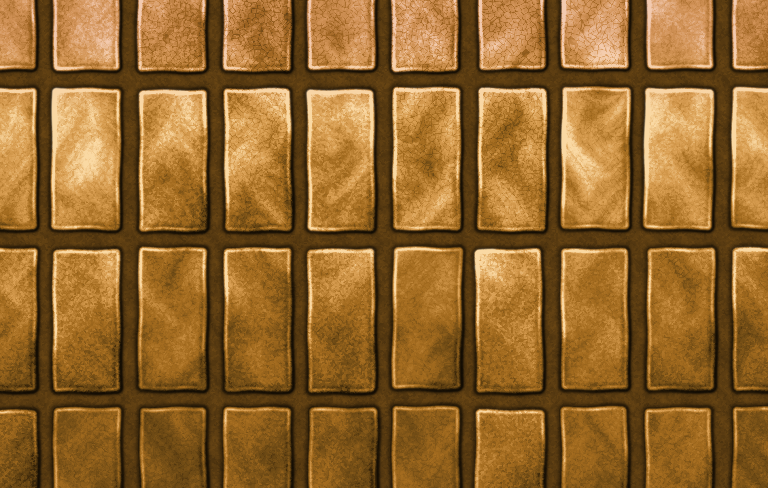
This texture is drawn by a WebGL 2 fragment shader. Its source:

```glsl
#version 300 es
precision highp float;
uniform vec2 u_resolution;
out vec4 outColor;

vec2 hash2(vec2 p) {
  vec3 a = fract(p.xyx * vec3(0.1031, 0.1030, 0.0973));
  a += dot(a, a.yzx + 33.33);
  return fract((a.xx + a.yz) * a.zy);
}

// Layered sines, each octave turned and bent by the one before
float waves(vec2 p) {
  float sum = 0.0, amp = 0.5;
  for (int i = 0; i < 5; i++) {
    p += 0.7 * sin(p.yx * 1.3 + float(i) * 1.9);
    sum += amp * sin(p.x) * cos(p.y * 0.9 + 0.6);
    p = mat2(1.45, 1.15, -1.15, 1.45) * p + 2.7;
    amp *= 0.58;
  }
  return sum;
}

// Cellular noise: x is the distance to a cell border, y a random cell value
vec2 cells(vec2 p) {
  vec2 base = floor(p);
  float near = 9.0, second = 9.0, value = 0.0;
  for (int j = -1; j <= 1; j++) {
    for (int i = -1; i <= 1; i++) {
      vec2 cell = base + vec2(i, j);
      vec2 h = hash2(cell + 71.0);
      float d = length(cell + h - p);
      if (d < near) {
        second = near;
        near = d;
        value = h.x;
      } else second = min(second, d);
    }
  }
  return vec2(second - near, value);
}

float roundedBox(vec2 p, vec2 halfSize, float radius) {
  vec2 e = abs(p) - halfSize + radius;
  return length(max(e, 0.0)) + min(max(e.x, e.y), 0.0) - radius;
}

float band(float x, float width) {
  return exp(-x * x / (width * width));
}

// Dark bronze through amber to pale gold
vec3 goldRamp(float t) {
  vec3 c = mix(vec3(0.20, 0.13, 0.03), vec3(0.43, 0.29, 0.08), smoothstep(0.0, 0.27, t));
  c = mix(c, vec3(0.64, 0.42, 0.12), smoothstep(0.22, 0.50, t));
  c = mix(c, vec3(0.85, 0.62, 0.32), smoothstep(0.45, 0.76, t));
  return mix(c, vec3(0.98, 0.85, 0.64), smoothstep(0.70, 1.0, t));
}

void main() {
  vec2 p = gl_FragCoord.xy / u_resolution.y;
  float pixel = 1.0 / u_resolution.y;

  // Tile grid, with each tile slightly shifted and turned
  vec2 pitch = vec2(0.1736, 0.328);
  vec2 grid = (p - vec2(0.0922, 0.182)) / pitch;
  vec2 id = floor(grid);
  vec2 rnd = hash2(id + 17.0), rnd2 = hash2(id + 53.0);
  vec2 q = (fract(grid) - 0.5) * pitch + (rnd - 0.5) * vec2(0.008, 0.007);
  float turn = (rnd2.x - 0.5) * 0.03;
  q += turn * vec2(-q.y, q.x);
  vec2 bent = q + 0.0011 * sin(q.yx * vec2(42.0, 65.0) + rnd * 40.0);
  float d = roundedBox(bent, vec2(0.0715, 0.148) + (rnd2 - 0.5) * 0.003, 0.011);

  // Reflections on the uneven glaze
  vec2 seed = rnd * 37.0 + id * 5.3;
  float cloud = waves(q * vec2(25.0, 21.0) + seed);
  float fine = waves(q * 120.0 + seed.yx);
  float glossy = band(p.y - 0.68, 0.24);
  float tone = 0.36 + 0.36 * smoothstep(0.0, 0.85, p.y) + (rnd.x - 0.5) * 0.16;
  tone += cloud * (0.16 + 0.22 * rnd2.y * glossy + 0.10 * glossy) + fine * 0.045;
  tone += q.y * (rnd.y - 0.2) * 0.9 - q.x * (rnd2.x - 0.5) * 1.2;

  // Crackle and speckle
  vec2 crack = cells(p * 85.0 + 0.3 * sin(p.yx * 90.0));
  float crackle = smoothstep(0.25, 0.75, rnd2.y) * smoothstep(0.25, 0.95, p.y);
  tone -= (1.0 - smoothstep(0.02, 0.16, crack.x)) * (0.05 + 0.13 * crackle);
  vec2 speck = cells(p * 230.0);
  tone += (speck.y - 0.5) * (0.07 + 0.10 * rnd.y);

  // Rolled edge: a dim shoulder, then a broken bright rim
  float side = dot(normalize(q / vec2(0.0715, 0.148) + 1e-4), vec2(-0.5, 0.5));
  tone -= 0.20 * smoothstep(-0.022, -0.006, d) * (0.7 - side);
  float broken = 0.5 + 0.5 * sin(q.y * 38.0 + q.x * 50.0 + rnd.x * 30.0 + 2.0 * cloud);
  float rim = band(d + 0.0075, 0.0032) * (0.30 + 0.35 * broken + 0.15 * side);
  tone += rim * (0.55 + 0.45 * p.y);
  vec3 tile = goldRamp(clamp(tone, 0.0, 1.05));
  tile = mix(tile, tile * vec3(0.97, 0.93, 1.08), smoothstep(0.75, 0.95, p.y));
  tile *= 1.0 - 0.75 * smoothstep(-0.0045, 0.0, d);

  // Grout, with a shadow hugging the right and lower edges
  float grain = waves(p * 75.0) * 0.12 + (speck.y - 0.5) * 0.16;
  vec3 grout = vec3(0.37, 0.245, 0.07) * (0.95 + grain);
  grout *= 0.86 + 0.14 * smoothstep(0.002, 0.012, d);
  float shadow = band(d - 0.001, 0.0035) * (0.55 - 0.45 * side);
  grout *= 1.0 - 0.85 * clamp(shadow, 0.0, 1.0);

  vec3 color = mix(tile, grout, smoothstep(-pixel, pixel, d));
  outColor = vec4(clamp(color, 0.0, 1.0), 1.0);
}
```
